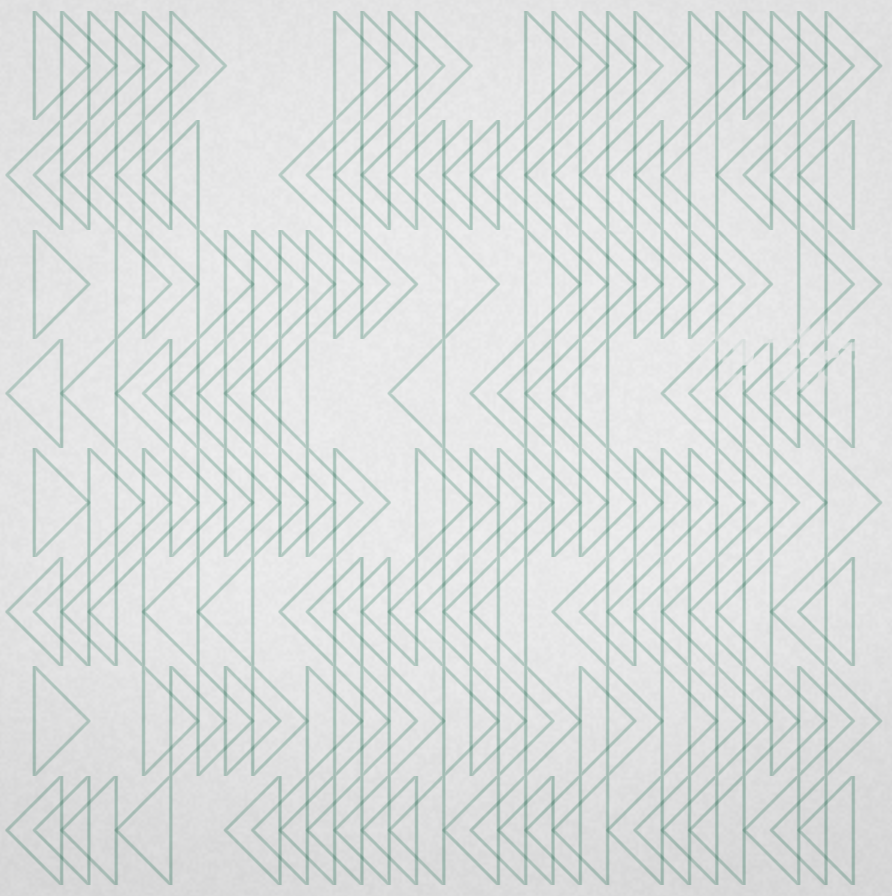
This pattern is drawn by a Shadertoy shader. Its source:

```glsl
// Eight rows of overlapping outlined triangles, pointing right and left in turn,
// drawn in translucent green ink on grainy grey paper. Each row has thirty slots
// on an even grid; a hash leaves some empty, and segment distances draw the rest.

const float UNITS_HIGH = 32.82;   // grid units over the canvas height
const float SLOTS = 30.0;         // triangle positions in a row
const float ROWS = 8.0;
const float ROW_HEIGHT = 4.0;
const float REACH = 2.0;          // base to apex
const vec3 PAPER = vec3(0.914, 0.914, 0.916);
const vec3 INK = vec3(0.71, 0.825, 0.785);  // light passed by one line

float hash(vec2 p) {
    vec3 q = fract(vec3(p.xyx) * 0.1031);
    q += dot(q, q.yzx + 33.33);
    return fract((q.x + q.y) * q.z);
}

float valueNoise(vec2 p) {
    vec2 cell = floor(p);
    vec2 f = fract(p);
    f = f * f * (3.0 - 2.0 * f);
    float low = mix(hash(cell), hash(cell + vec2(1.0, 0.0)), f.x);
    float high = mix(hash(cell + vec2(0.0, 1.0)), hash(cell + vec2(1.0, 1.0)), f.x);
    return mix(low, high, f.y);
}

float segmentDistance(vec2 p, vec2 a, vec2 b) {
    vec2 ab = b - a;
    float t = clamp(dot(p - a, ab) / dot(ab, ab), 0.0, 1.0);
    return length(p - a - ab * t);
}

float lineCoverage(float dist, float halfWidth) {
    return 1.0 - smoothstep(0.2 * halfWidth, halfWidth, dist);
}

// Base on x = 0, apex to the right; the base edge is a little stronger.
float triangleInk(vec2 p, float halfWidth) {
    vec2 corner = vec2(0.0, 0.5 * ROW_HEIGHT);
    float base = segmentDistance(p, -corner, corner);
    float side = segmentDistance(vec2(p.x, abs(p.y)), corner, vec2(REACH, 0.0));
    return max(lineCoverage(base, halfWidth), 0.85 * lineCoverage(side, halfWidth));
}

// Mixing single and paired hashes makes full runs and wider gaps.
bool slotFilled(float slot, float row) {
    if (slot < 0.0 || slot >= SLOTS) return false;
    if (slot == 0.0 || slot == SLOTS - 1.0) return true;
    float single = hash(vec2(slot, row) + 7.0);
    float paired = hash(vec2(floor(slot * 0.5), row) + 61.0);
    return single + paired > 0.7;
}

float patternInk(vec2 p, float halfWidth) {
    float fromTop = 0.5 * ROWS * ROW_HEIGHT - p.y;
    float row = floor(fromTop / ROW_HEIGHT);
    if (row < 0.0 || row >= ROWS) return 0.0;
    float facing = mod(row, 2.0) < 0.5 ? 1.0 : -1.0;
    vec2 q = vec2(p.x * facing + 0.5 * SLOTS,
                  fromTop - (row + 0.5) * ROW_HEIGHT);
    float ink = 0.0;
    for (int i = -3; i <= 1; i++) {
        float slot = floor(q.x) + float(i);
        if (slotFilled(slot, row)) {
            ink += triangleInk(q - vec2(slot, 0.0), halfWidth);
        }
    }
    return ink;
}

// Fine rubbed flecks inside one soft patch, and faint uneven inking elsewhere.
float inkWear(vec2 p) {
    float patchMask = 1.0 - smoothstep(0.3, 1.0, length((p - vec2(12.5, 3.4)) / vec2(5.0, 1.9)));
    float flecks = smoothstep(0.5, 0.7, valueNoise(p * 3.5 + 40.0));
    float uneven = mix(0.85, 1.0, valueNoise(p * 1.3 + 90.0));
    return uneven * (1.0 - 0.85 * flecks * patchMask);
}

vec3 paperColour(vec2 p) {
    float grain = valueNoise(p * 9.0 + 300.0) + 0.6 * valueNoise(p * 4.0 + 500.0) - 0.8;
    vec2 v = p / (0.5 * UNITS_HIGH);
    float shade = 0.035 * smoothstep(0.45, 1.4, length(v))
                + 0.035 * smoothstep(0.2, 1.0, -v.y);
    return PAPER + 0.022 * grain - shade;
}

void mainImage(out vec4 fragColor, in vec2 fragCoord) {
    float pixel = UNITS_HIGH / iResolution.y;
    vec2 p = (fragCoord - 0.5 * iResolution.xy) * pixel;
    vec2 gridPoint = p + vec2(0.08, 0.0);

    float halfWidth = max(0.095, 1.3 * pixel);
    float ink = patternInk(gridPoint, halfWidth) * inkWear(p);
    vec3 colour = paperColour(p) * pow(INK, vec3(ink));
    fragColor = vec4(colour, 1.0);
}
```
